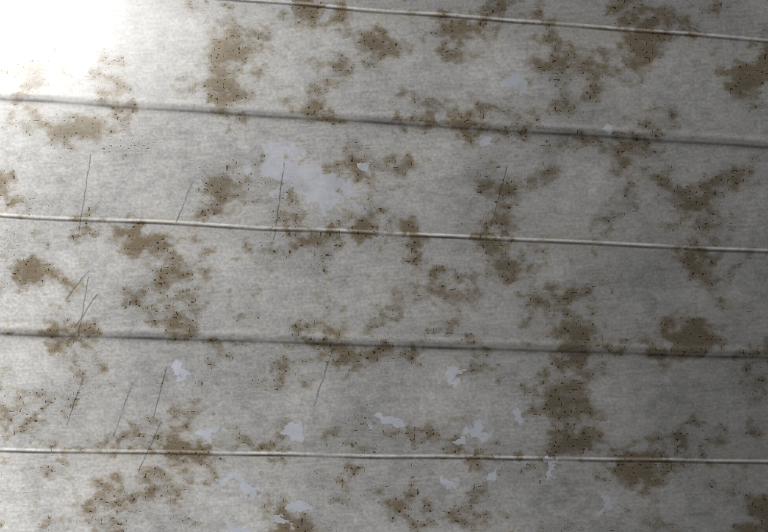
Reproduce this texture procedurally as a Shadertoy shader.

```glsl
// Weathered painted boards: five slightly converging seams, alternately fine and
// broad, under glare from the upper left. Gradient noise makes the grime and grain;
// loops scatter pale paint chips and thin scratches.

vec2 hash2(vec2 p) {
    vec3 q = fract(p.xyx * vec3(0.1031, 0.1030, 0.0973));
    q += dot(q, q.yzx + 33.33);
    return fract((q.xx + q.yz) * q.zy);
}

float gradientNoise(vec2 p) {
    vec2 i = floor(p), f = p - i;
    vec2 w = f * f * f * (f * (f * 6.0 - 15.0) + 10.0);
    vec4 corner;
    for (int k = 0; k < 4; k++) {
        vec2 o = vec2(k & 1, k >> 1);
        float angle = 6.2832 * hash2(i + o + 200.0).x;
        corner[k] = dot(vec2(cos(angle), sin(angle)), f - o);
    }
    return 1.4 * mix(mix(corner.x, corner.y, w.x), mix(corner.z, corner.w, w.x), w.y);
}

float fbm(vec2 p) {
    float sum = 0.0, amp = 0.5;
    for (int k = 0; k < 5; k++) {
        sum += amp * gradientNoise(p);
        p = mat2(1.6, 1.2, -1.2, 1.6) * p + 7.3;
        amp *= 0.57;
    }
    return sum;
}

float segmentDistance(vec2 p, vec2 a, vec2 b) {
    vec2 pa = p - a, ba = b - a;
    return length(pa - ba * clamp(dot(pa, ba) / dot(ba, ba), 0.0, 1.0));
}

// Soft-edged line of the given half width
float stroke(float d, float halfWidth, float px) {
    return 1.0 - smoothstep(halfWidth - px, halfWidth + px, abs(d));
}

void mainImage(out vec4 fragColor, in vec2 fragCoord) {
    float px = 1.0 / iResolution.y;
    vec2 p = fragCoord * px;
    float u = fragCoord.x / iResolution.x;

    // Light: glare in the upper left corner, fading to a dim right side
    vec2 g = (p - vec2(0.06, 0.98)) / vec2(0.27, 0.20);
    float light = mix(0.62, 0.42, smoothstep(0.1, 1.0, u)) + 0.20 * exp(-5.0 * p.x);
    light += 0.36 * exp(-dot(g, g)) + 0.07 * exp(-8.0 * dot(p - vec2(0.3, 0.9), p - vec2(0.3, 0.9)));
    light -= 0.06 * smoothstep(0.55, 1.0, u) * smoothstep(0.9, 0.1, p.y);
    vec3 color = light * vec3(1.0, 0.995, 0.98);

    // Seams: board coordinate, with spacing that narrows to the right
    float spacing = mix(0.2205, 0.198, u);
    float board = (p.y - mix(0.156, 0.133, u)) / spacing;
    float seam = round(board);
    float d = (board - seam) * spacing + 0.0025 * gradientNoise(vec2(p.x * 5.0, seam * 9.0));
    float broad = mod(seam, 2.0);
    color *= 1.0 + 0.06 * (hash2(vec2(floor(board) + 9.0, 3.0)).x - 0.5);

    // Cloudy tone, brown grime, fine mottling and brushed grain
    float cloud = fbm(p * 5.0 + 3.0);
    float blotch = fbm(p * vec2(8.0, 10.0) + 21.0);
    float fine = fbm(p * vec2(38.0, 46.0) + 5.0);
    float grain = gradientNoise(p * vec2(25.0, 210.0) + 2.0 * fine);
    float grit = gradientNoise(p * 170.0);
    float glareMask = 1.0 - 0.85 * exp(-0.8 * dot(g, g));
    float grime = smoothstep(-0.05, 0.50, blotch + 0.35 * cloud + 0.45 * fine);
    grime += 0.35 * exp(-abs(d) * 45.0) * smoothstep(-0.2, 0.4, fine + cloud);
    color *= 1.0 + glareMask * (0.20 * cloud + 0.16 * fine + 0.06 * grain + 0.07 * grit);
    color *= mix(vec3(1.0), vec3(0.66, 0.60, 0.51), min(grime, 1.0) * glareMask);
    float speck = smoothstep(0.38, 0.75, grit + 0.5 * fine) * smoothstep(0.0, 0.35, blotch + 0.1);
    color *= 1.0 - 0.45 * speck * glareMask;

    // Pale chips, crowded toward the bottom; the first is the broad bare patch
    vec2 warp = vec2(fine, fbm(p * 24.0 + 40.0));
    for (int k = 0; k < 24; k++) {
        vec2 h = hash2(vec2(float(k) + 4.0, 17.0)), size = hash2(vec2(float(k), 53.0));
        vec2 center = vec2(0.15 + 1.0 * h.x, 0.85 * h.y * h.y * h.y);
        vec2 radius = mix(vec2(0.009, 0.008), vec2(0.034, 0.021), size * size);
        if (k == 0) { center = vec2(0.57, 0.665); radius = vec2(0.105, 0.043); }
        vec2 q = p - center + warp * (k == 0 ? 0.065 : 0.03);
        q.y += 0.35 * q.x * (k == 0 ? 1.0 : size.x - 0.5);
        float chip = 1.0 - smoothstep(0.75, 1.1, length(q / radius));
        vec3 paint = vec3(0.97, 0.99, 1.05) * (light * 0.92 + 0.12);
        color = mix(color, paint * (1.0 + 0.08 * fine), chip * (k == 0 ? 0.65 : 0.8));
    }

    // Steep thin scratches, mostly on the left half
    for (int k = 0; k < 12; k++) {
        vec2 h = hash2(vec2(float(k), 81.0)), t = hash2(vec2(float(k), 97.0));
        vec2 a = vec2(0.12 + 0.95 * h.x * h.x, 0.05 + 0.55 * h.y);
        vec2 b = a + vec2(0.015 + 0.03 * t.x, 0.05 + 0.12 * t.y);
        float line = stroke(segmentDistance(p + 0.003 * warp, a, b), 0.0008, px);
        color *= 1.0 - 0.35 * line * smoothstep(-0.4, 0.3, fine + 0.2);
    }

    // Fine seams have a bright lip over a dark gap; broad seams a soft shadow
    float wear = 0.65 + 0.5 * gradientNoise(vec2(p.x * 9.0, seam * 5.0 + 2.0));
    float lip = stroke(d - 0.001, 0.0018, px) * mix(1.0, 0.25, broad);
    float gap = stroke(d + 0.0045, 0.0018, px) * mix(0.55, 0.2, broad);
    float shadow = broad * 0.38 * exp(-pow((d + 0.002) / 0.008, 2.0));
    float ridge = broad * 0.14 * exp(-pow((d - 0.013) / 0.005, 2.0));
    color *= 1.0 - wear * (gap + shadow) * mix(0.6, 1.0, glareMask);
    color += wear * vec3(1.0, 0.99, 0.96) * (0.22 * lip + 0.5 * ridge);

    fragColor = vec4(clamp(color, 0.0, 1.0), 1.0);
}
```
